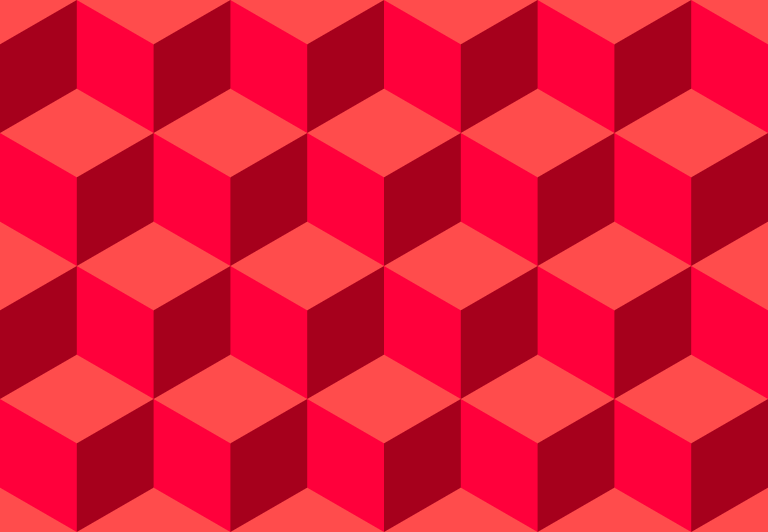
Reproduce this pattern procedurally as a Shadertoy shader.

```glsl
// Tumbling blocks: a seamless isometric stack of three-tone cubes.

const vec2 REPEATS = vec2(5.0, 2.0);         // cubes across, staggered row pairs down
const vec3 TOP_COLOR   = vec3(1.00, 0.30, 0.30);
const vec3 LEFT_COLOR  = vec3(1.00, 0.00, 0.23);
const vec3 RIGHT_COLOR = vec3(0.65, 0.00, 0.11);

// Offset from the nearest whole-number lattice point, folded to one quadrant.
vec2 foldToLattice(vec2 p) {
    return abs(fract(p + 0.5) - 0.5);
}

// Negative inside a rhombus one cell wide and a third of a cell high.
float rhombus(vec2 q) {
    return q.x + 3.0 * q.y - 0.5;
}

// Antialiased step, where width is the size of one pixel in units of d.
float coverage(float d, float width) {
    return clamp(0.5 - d / width, 0.0, 1.0);
}

// Cube tops sit on the cell corners and on the cell centers.
float topMask(vec2 p, vec2 pixel) {
    float d = min(rhombus(foldToLattice(p)), rhombus(foldToLattice(p + 0.5)));
    return coverage(d, length(vec2(pixel.x, 3.0 * pixel.y)));
}

// Left and right faces alternate by half column and swap on each half row.
float rightMask(vec2 p, vec2 pixel) {
    float wave = abs(fract(p.x + 0.25) - 0.5) - 0.25;
    float rowSign = fract(p.y) < 0.5 ? 1.0 : -1.0;
    return coverage(wave * rowSign * -1.0, pixel.x);
}

void mainImage(out vec4 fragColor, in vec2 fragCoord) {
    vec2 p = fragCoord / iResolution.xy * REPEATS;
    vec2 pixel = REPEATS / iResolution.xy;

    vec3 color = mix(LEFT_COLOR, RIGHT_COLOR, rightMask(p, pixel));
    color = mix(color, TOP_COLOR, topMask(p, pixel));
    fragColor = vec4(color, 1.0);
}
```
